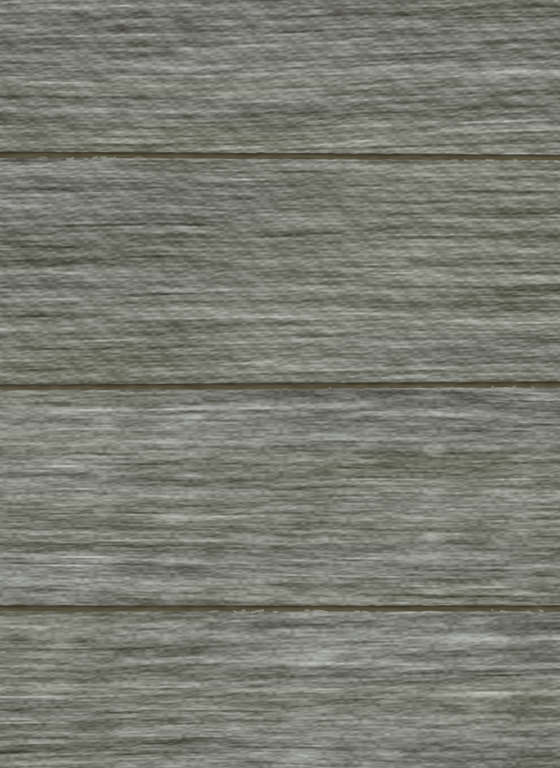
Write a Shadertoy shader that draws this texture.

```glsl
// Weathered grey-green wood planks with fine horizontal grain, parted by three dark grooves.
#define PLANK_HEIGHT 0.2945
#define MIDDLE_GROOVE 0.500
#define GROOVE_HALF 0.0039
#define GROOVE_WANDER 0.0024
#define GRAIN_CONTRAST 1.0
#define GRAIN_WARP 0.014
#define PALE_FIBRES 0.15
#define DARK_PORES 0.14
#define WOOD_DARK vec3(0.33, 0.33, 0.29)
#define WOOD_LIGHT vec3(0.62, 0.63, 0.60)
#define GROOVE_COLOR vec3(0.29, 0.27, 0.20)

float hash(vec2 p) {
    return fract(sin(dot(p, vec2(127.1, 311.7))) * 43758.5453);
}

float noise(vec2 p) {
    vec2 cell = floor(p), f = fract(p);
    f = f * f * (3.0 - 2.0 * f);
    float low = mix(hash(cell), hash(cell + vec2(1, 0)), f.x);
    float high = mix(hash(cell + vec2(0, 1)), hash(cell + vec2(1, 1)), f.x);
    return mix(low, high, f.y);
}

// Noise centred on zero, stretched along the plank by the two frequencies
float grain(vec2 p, float alongFreq, float acrossFreq) {
    return noise(p * vec2(alongFreq, acrossFreq)) - 0.5;
}

// Bend the grain lines, with a different lean on every plank
vec2 warpGrain(vec2 p, float plank) {
    float lean = (hash(vec2(plank, 4.0)) - 0.4) * 0.04;
    vec2 q = p + vec2(hash(vec2(plank, 9.0)) * 7.0, plank * 1.37 + 5.0);
    q.y += GRAIN_WARP * grain(q, 2.2, 8.0) - lean * p.x;
    q.y += 0.003 * grain(q, 9.0, 30.0);
    return q;
}

vec3 woodColor(vec2 p, float plank) {
    vec2 q = warpGrain(p, plank);

    // Layers from broad bands down to single fibres and specks
    float tone = 0.045 * grain(q, 1.6, 20.0);
    tone += 0.075 * grain(q + 3.1, 3.0, 70.0);
    tone += 0.18 * grain(q + 7.7, 6.0, 175.0);
    tone += 0.17 * grain(q + 1.9, 35.0, 330.0);
    tone += 0.13 * grain(q + 5.3, 170.0, 430.0);

    // Broken pale fibres and dark pores
    float breakup = 0.4 + 0.6 * noise(q * vec2(90.0, 300.0));
    float pale = smoothstep(0.72, 0.95, noise((q + 11.3) * vec2(5.0, 165.0)));
    float pore = smoothstep(0.72, 0.95, noise((q + 17.9) * vec2(6.5, 150.0)));
    tone += PALE_FIBRES * pale * breakup - DARK_PORES * pore * breakup;

    // Soft light falling off towards the edges, and plank to plank shade
    vec2 fromCentre = p - vec2(0.34, 0.47);
    tone += 0.02 - 0.10 * dot(fromCentre, fromCentre);
    tone += 0.012 * (hash(vec2(plank, 2.0)) - 0.5);

    float level = 0.57 + GRAIN_CONTRAST * tone / 0.29;
    vec3 color = mix(WOOD_DARK, WOOD_LIGHT, clamp(level, -0.35, 1.35));
    float olive = grain(q + 23.0, 1.8, 35.0);
    return color + olive * vec3(0.003, 0.006, -0.022);
}

void mainImage(out vec4 fragColor, in vec2 fragCoord) {
    vec2 p = fragCoord / iResolution.y;
    float pixel = 1.0 / iResolution.y;

    // Nearest groove, signed height above its centre line, and plank number
    float row = (p.y - MIDDLE_GROOVE) / PLANK_HEIGHT;
    float groove = floor(row + 0.5);
    float turn = cos(3.14159 * groove);
    float slope = 0.0055 * turn * step(-0.5, groove);
    float centre = -GROOVE_WANDER * turn + slope * (p.x - 0.36);
    float height = (row - groove) * PLANK_HEIGHT - centre;
    float plank = groove + step(0.0, height);
    vec3 color = woodColor(p, plank);

    // Shade beside the groove and a worn light lip below it
    color *= 1.0 - 0.07 * exp(-abs(height) / 0.007);
    float lip = exp(-pow((height + GROOVE_HALF + 0.002) / 0.0022, 2.0));
    color += 0.06 * lip * noise(vec2(p.x * 60.0, groove * 8.0));

    // Groove floor with its upper edge in shadow
    float ragged = 0.0012 * grain(vec2(p.x, groove + 0.5), 130.0, 7.0);
    float inside = 1.0 - smoothstep(-pixel, pixel, abs(height) - GROOVE_HALF - ragged);
    float shadow = smoothstep(-0.001, 0.003, height);
    vec3 grooveTone = GROOVE_COLOR * mix(1.15, 0.80, shadow);
    grooveTone += 0.07 * grain(p + 2.0, 70.0, 330.0);
    color = mix(color, grooveTone, inside * 0.95);

    // Few scattered splinters on the lower lip
    float chipNoise = noise(vec2(p.x * 170.0, groove * 13.0 + 3.0));
    float patches = smoothstep(0.55, 0.85, noise(vec2(p.x * 9.0, groove * 5.0 + 1.0)));
    float chipOffset = height + GROOVE_HALF - 0.004 * grain(vec2(p.x, groove), 110.0, 3.0);
    float chip = 1.0 - smoothstep(0.0004, 0.0004 + 1.5 * pixel, abs(chipOffset));
    color = mix(color, WOOD_LIGHT, chip * patches * smoothstep(0.55, 0.8, chipNoise) * 0.7);

    fragColor = vec4(clamp(color, 0.0, 1.0), 1.0);
}
```
